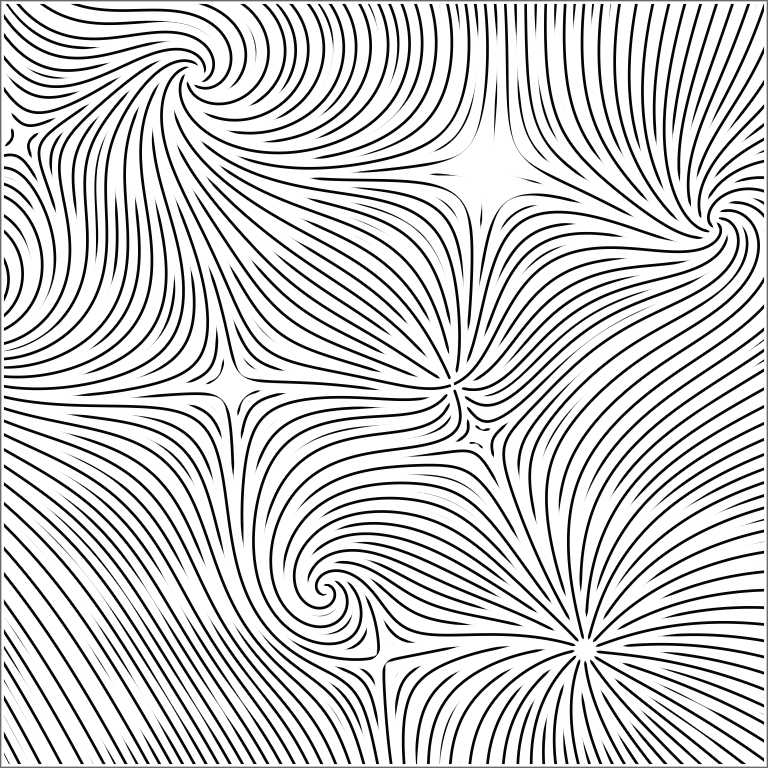
This pattern is drawn by a WebGL 2 fragment shader. Its source:

```glsl
#version 300 es
precision highp float;

uniform vec2 u_resolution;
out vec4 outColor;

const float TAU = 6.2831853;

// Flow poles: position, whole turns of stream value, swirl.
// The last two lie outside the canvas.
const vec4 POLES[7] = vec4[7](
    vec4(0.254, 0.902, -7.0, 9.27),
    vec4(0.931, 0.707, -2.0, -2.02),
    vec4(0.589, 0.499, 2.0, 0.0),
    vec4(0.423, 0.232, -2.0, -4.48),
    vec4(0.762, 0.154, 13.0, -0.87),
    vec4(-0.05, 0.62, 2.66, -15.05),
    vec4(0.1, 1.15, 8.44, -23.2));

float hash(ivec2 cell) {
    uint h = uint(cell.x + 64) * 1597334677u ^ uint(cell.y + 64) * 3812015801u;
    h = (h ^ (h >> 15)) * 2246822519u;
    h ^= h >> 13;
    return float(h & 65535u) / 65535.0;
}

float valueNoise(vec2 p) {
    ivec2 cell = ivec2(floor(p));
    vec2 f = fract(p);
    f = f * f * (3.0 - 2.0 * f);
    return mix(mix(hash(cell), hash(cell + ivec2(1, 0)), f.x),
               mix(hash(cell + ivec2(0, 1)), hash(cell + ivec2(1, 1)), f.x), f.y);
}

// Stream value in x, complex velocity in yz.
vec3 streamField(vec2 p) {
    const vec2 drift = vec2(0.255, 7.295);
    vec3 field = vec3(dot(p, drift.yx), drift);
    for (int i = 0; i < 7; i++) {
        vec2 d = p - POLES[i].xy;
        vec2 strength = POLES[i].zw / TAU;
        float r2 = max(dot(d, d), 1e-8);
        field.x += strength.x * atan(d.y, d.x) + strength.y * 0.5 * log(r2);
        field.yz += vec2(dot(strength, d), strength.y * d.x - strength.x * d.y) / r2;
    }
    return field;
}

// Coverage of a stroke; strokes thinner than a pixel turn pale.
float stroke(float dist, float halfWidth, float pixel) {
    return clamp((halfWidth - dist) / pixel + 0.5, 0.0, 1.0)
         * min(1.0, 2.0 * halfWidth / pixel);
}

void main() {
    float side = min(u_resolution.x, u_resolution.y);
    vec2 p = gl_FragCoord.xy / side;
    float pixel = 1.0 / side;

    vec3 field = streamField(p);
    float slope = max(length(field.yz), 1e-4);
    float jitter = mix(0.78, 1.28, valueNoise(p * 13.0));
    float fullWidth = 0.00178 * smoothstep(0.4, 1.3, slope);

    // Coarse streamlines reach into the poles.
    float spacing = 1.0 / slope;
    float dist = abs(fract(field.x + 0.5) - 0.5) * spacing;
    float ink = stroke(dist, fullWidth * smoothstep(0.006, 0.009, spacing), pixel);

    // Each octave adds lines midway, tapering where they get crowded.
    for (int level = 0; level < 6; level++) {
        float octave = exp2(float(level));
        spacing = 0.5 / (octave * slope);
        dist = abs(fract(field.x * octave) - 0.5) / (octave * slope);
        float taper = smoothstep(0.0115, 0.0155, spacing * jitter);
        ink = max(ink, stroke(dist, fullWidth * taper, pixel));
    }

    // Clear margin and thin frame.
    vec2 toEdge = min(p, u_resolution / side - p);
    float edge = min(toEdge.x, toEdge.y);
    ink *= smoothstep(-0.5, 0.5, (edge - 0.005) / pixel);
    vec3 color = mix(vec3(1.0), vec3(0.02), ink);
    color = mix(color, vec3(0.42), stroke(edge, 0.0018, pixel));
    outColor = vec4(color, 1.0);
}
```
